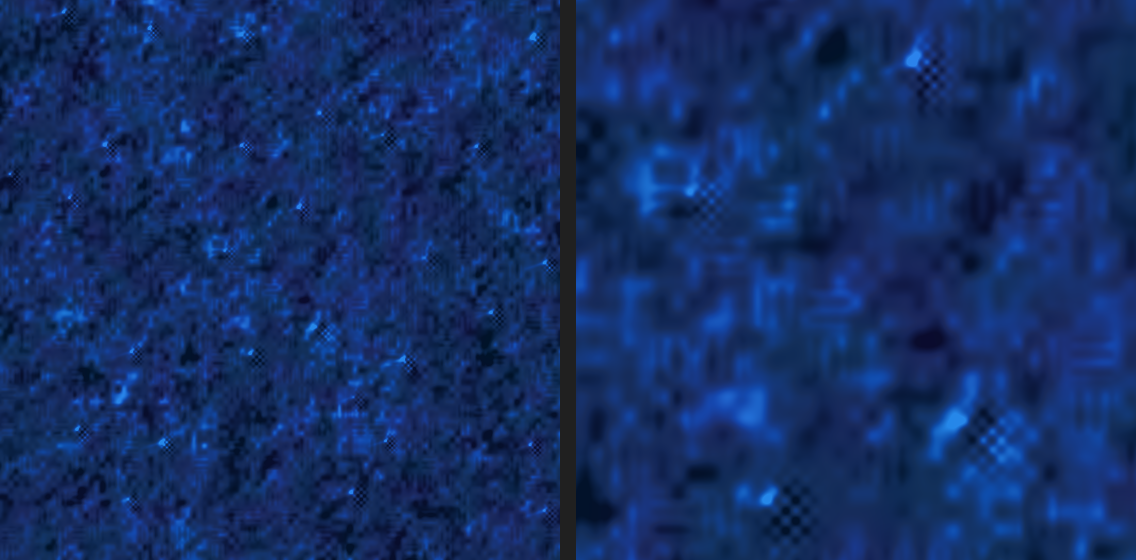
Left: the whole. Right: its middle third, enlarged.
Reproduce this texture procedurally as a Shadertoy shader.

```glsl
const float GRAIN_FREQ = 104.0;
const float FLECK_FREQ = 52.0;
const float PATCH_FREQ = 9.0;
const float BLOCK_FREQ = 32.0;
const float FLECK_SLANT = 0.55;
const float GRAIN_WEIGHT = 0.64;
const float FLECK_WEIGHT = 0.56;
const float PATCH_WEIGHT = 0.32;
const float COLUMN_WEIGHT = 0.2;
const float RIPPLE_WEIGHT = 0.4;
const float GLINT_CELLS = 6.0;
const float GLINT_SHARE = 0.66;
const float GLINT_GAIN = 2.6;
const float NOISE_SPREAD = 0.21;
const float TAU = 6.2832;

// Blue ramp, placed by tone in standard deviations from the mean
const int STOPS = 8;
const float TONES[STOPS] = float[](-2.5, -1.25, -0.55, 0.05, 0.8, 1.5, 2.3, 4.0);
const vec3 BLUES[STOPS] = vec3[](
    vec3(0.02, 0.06, 0.17), vec3(0.05, 0.12, 0.28),
    vec3(0.072, 0.155, 0.345), vec3(0.09, 0.172, 0.36),
    vec3(0.09, 0.20, 0.44), vec3(0.085, 0.225, 0.53),
    vec3(0.07, 0.29, 0.68), vec3(0.16, 0.52, 0.92));

float hash(vec2 p) {
    vec3 q = fract(p.xyx * 0.1031);
    q += dot(q, q.yzx + 33.33);
    return fract((q.x + q.y) * q.z);
}

// Value noise, centred on zero with a spread near one
float noise(vec2 p) {
    vec2 i = floor(p), f = fract(p);
    f = f * f * (3.0 - 2.0 * f);
    float low = mix(hash(i), hash(i + vec2(1, 0)), f.x);
    float high = mix(hash(i + vec2(0, 1)), hash(i + vec2(1, 1)), f.x);
    return (mix(low, high, f.y) - 0.5) / NOISE_SPREAD;
}

// Tapering streak from the origin to tip
float streak(vec2 p, vec2 tip, float width) {
    float along = clamp(dot(p, tip) / dot(tip, tip), 0.0, 1.0);
    float d = length(p - tip * along) / width;
    return exp(-d * d) * (1.0 - 0.75 * along);
}

// Bright core with two arms and a checkered shadow at its lower right
float glint(vec2 p) {
    float core = exp(-dot(p, p) / 0.00007);
    float arms = 0.75 * streak(p, vec2(0.012, 0.04), 0.0045)
               + 0.65 * streak(p, vec2(-0.042, -0.014), 0.004);
    vec2 s = p - vec2(0.013, -0.009);
    float area = exp(-dot(s * vec2(1.2, 0.8), s * vec2(1.2, 0.8)) / 0.00022);
    vec2 wave = sin(s * TAU / 0.0115);
    return core + arms + area * (1.1 * wave.x * wave.y - 0.15);
}

float glints(vec2 uv) {
    vec2 home = floor(uv * GLINT_CELLS);
    float sum = 0.0;
    for (int y = -1; y <= 1; y++)
    for (int x = -1; x <= 1; x++) {
        vec2 cell = home + vec2(x, y);
        vec2 jitter = vec2(hash(cell + 17.3), hash(cell + 51.7));
        vec2 centre = (cell + 0.1 + 0.8 * jitter) / GLINT_CELLS;
        float size = mix(0.7, 1.1, hash(cell + 83.1));
        float strength = mix(0.55, 1.0, hash(cell + 29.9));
        float present = step(hash(cell + 7.7), GLINT_SHARE);
        sum += present * strength * glint((uv - centre) / size);
    }
    return sum;
}

vec3 ramp(float tone) {
    vec3 colour = BLUES[0];
    for (int i = 1; i < STOPS; i++) {
        float t = clamp((tone - TONES[i - 1]) / (TONES[i] - TONES[i - 1]), 0.0, 1.0);
        colour = mix(colour, BLUES[i], t);
    }
    return colour;
}

void mainImage(out vec4 fragColor, in vec2 fragCoord) {
    vec2 uv = fragCoord / iResolution.y;

    // Mottled cloth: fine grain, slanted flecks, broad patches, faint columns
    float grain = noise(uv * GRAIN_FREQ * vec2(1.0, 0.85) + 11.0);
    vec2 slanted = vec2(uv.x - FLECK_SLANT * uv.y, uv.y * 0.75);
    float fleck = noise(slanted * FLECK_FREQ + 140.0);
    float patches = noise(uv * PATCH_FREQ + 63.0);
    float column = noise(vec2(uv.x * 44.0, uv.y * 5.0) + 210.0);
    float liveliness = clamp(1.0 + 0.22 * noise(uv * 19.0 + 37.0), 0.55, 1.4);

    // Fine ribs that appear in scattered square blocks
    vec2 block = floor(uv * BLOCK_FREQ);
    vec2 inBlock = fract(uv * BLOCK_FREQ);
    vec2 fade = smoothstep(0.0, 0.2, inBlock) * smoothstep(1.0, 0.8, inBlock);
    float ribbed = step(0.65, hash(block + 5.0)) * fade.x * fade.y;
    float axis = hash(block + 91.0) < 0.75 ? inBlock.x : inBlock.y;
    float ripple = ribbed * sin(axis * TAU * 3.0);

    float tone = liveliness * (GRAIN_WEIGHT * grain + FLECK_WEIGHT * fleck)
               + PATCH_WEIGHT * patches + COLUMN_WEIGHT * column
               + RIPPLE_WEIGHT * ripple + GLINT_GAIN * glints(uv);

    // Slow drift between violet and teal blues
    float hue = noise(uv * 24.0 + 300.0);
    vec3 colour = ramp(tone) + vec3(0.009, -0.007, 0.004) * hue;
    fragColor = vec4(clamp(colour, 0.0, 1.0), 1.0);
}
```
